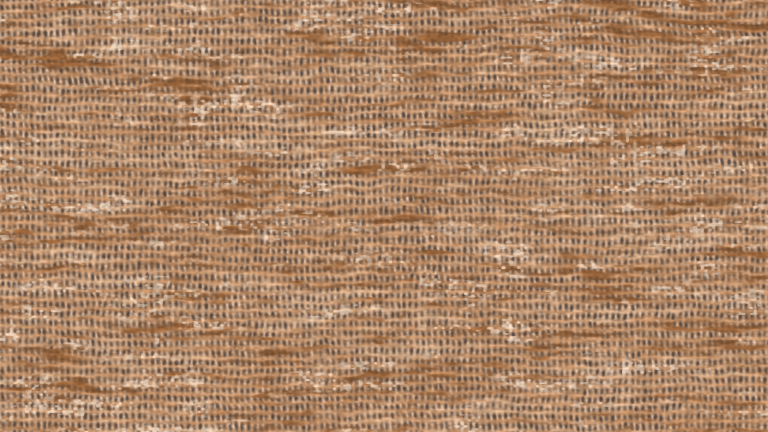
A WebGL 2 fragment shader for this texture:

```glsl
#version 300 es
precision highp float;

uniform vec2 u_resolution;
out vec4 fragColor;

// Stitches and yarn rows per canvas height
const vec2 WEAVE = vec2(72.0, 46.0);

const vec3 BROWN = vec3(0.56, 0.365, 0.21);
const vec3 TAN = vec3(0.71, 0.525, 0.375);
const vec3 PALE = vec3(0.79, 0.635, 0.50);
const vec3 GAP = vec3(0.36, 0.30, 0.265);
const vec3 STITCH = vec3(0.86, 0.74, 0.65);
const vec3 FLECK = vec3(0.95, 0.88, 0.81);

float hash(vec2 p) {
    return fract(sin(dot(p, vec2(127.1, 311.7))) * 43758.5453);
}

float noise(vec2 p) {
    vec2 i = floor(p);
    vec2 f = fract(p);
    f = f * f * (3.0 - 2.0 * f);
    float low = mix(hash(i), hash(i + vec2(1.0, 0.0)), f.x);
    float high = mix(hash(i + vec2(0.0, 1.0)), hash(i + vec2(1.0, 1.0)), f.x);
    return mix(low, high, f.y);
}

// Horizontal variation in the dyed yarn, following the rows
float yarnTone(vec2 p, float row) {
    float broad = noise(p * vec2(2.5, 13.0) + 7.0);
    float streak = noise(vec2(p.x * 7.0 + 31.0, row * 1.15));
    float thin = noise(vec2(p.x * 16.0 + 63.0, row * 2.1));
    float frayed = noise(vec2(p.x * 42.0 + 17.0, row * 2.6));
    return 0.13 * broad + 0.32 * streak + 0.32 * thin + 0.23 * frayed;
}

// Soft, slightly slanted oval
float oval(vec2 p, vec2 radius, float slant) {
    p.x += slant * p.y;
    vec2 q = p / radius;
    return exp(-dot(q, q));
}

// Weave coordinates with a little sag and uneven stitch spacing
vec2 weaveCoords(vec2 p) {
    vec2 w = p * WEAVE;
    w.y += 0.7 * (noise(p * vec2(3.0, 5.0)) - 0.5);
    w.y += 0.4 * (noise(p * vec2(20.0, 30.0) + 11.0) - 0.5);
    w.x += 0.5 * (noise(p * vec2(5.0, 20.0) + 19.0) - 0.5);
    w.x += 0.25 * hash(vec2(floor(w.y), 4.0));
    return w;
}

vec3 fabric(vec2 p) {
    vec2 w = weaveCoords(p);
    vec2 cell = floor(w);
    vec2 local = fract(w) - 0.5;
    float tone = yarnTone(p, w.y);

    // Dyed yarn, rounded across each row
    vec3 color = mix(BROWN, TAN, smoothstep(0.24, 0.47, tone));
    color = mix(color, PALE, smoothstep(0.47, 0.74, tone));
    color *= 1.0 - 0.09 * cos(6.2832 * local.y);

    // Brown streaks partly hide the open weave
    float open = 0.2 + 0.8 * smoothstep(0.25, 0.46, tone);
    open *= 0.72 + 0.45 * noise(p * vec2(8.0, 26.0) + 83.0);

    // Pale stitches on either side of each dark gap
    float stitchId = floor(w.x + 0.5);
    float lift = 0.3 * (hash(vec2(stitchId, cell.y + 71.0)) - 0.5);
    vec2 side = vec2(fract(w.x + 0.5) - 0.5, local.y - lift);
    float stitch = oval(side, vec2(0.25, 0.34), 0.3);
    float shine = 0.35 + 0.55 * hash(vec2(stitchId, cell.y));
    color = mix(color, STITCH, stitch * open * shine);

    // Dark gaps of uneven depth
    float slant = 0.5 * (hash(cell + 5.0) - 0.5);
    vec2 shift = 0.24 * (vec2(hash(cell + 13.0), hash(cell + 29.0)) - 0.5);
    float gap = oval(local - shift, vec2(0.27, 0.34), slant);
    float depth = 0.5 + 0.75 * hash(cell + 41.0);
    color = mix(color, GAP, min(gap * open * depth, 0.95));

    // Small bright loops gathered in short runs
    float run = smoothstep(0.52, 0.85, noise(vec2(p.x * 11.0 + 97.0, w.y)));
    float loops = smoothstep(0.42, 0.85, noise(p * vec2(115.0, 150.0) + 53.0));
    color = mix(color, FLECK, 0.65 * run * loops);

    // Fine nap and short lengthwise fibres
    float nap = noise(p * vec2(125.0, 190.0) + 151.0) - 0.5;
    float fibre = noise(p * vec2(48.0, 170.0) + 211.0) - 0.5;
    return color * (1.0 + 0.22 * nap + 0.15 * fibre);
}

void main() {
    vec2 p = gl_FragCoord.xy / u_resolution.y;
    fragColor = vec4(clamp(fabric(p), 0.0, 1.0), 1.0);
}
```
